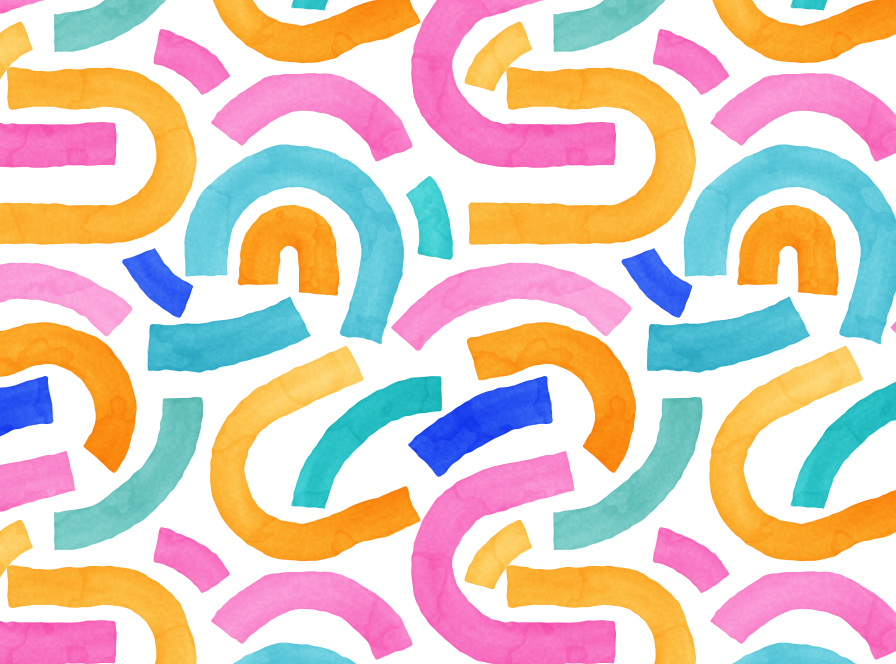
Reproduce this pattern procedurally as a Shadertoy shader.

```glsl
float hash(vec2 p) {
    vec3 q = fract(p.xyx * 0.1031);
    q += dot(q, q.yzx + 33.33);
    return fract((q.x + q.y) * q.z);
}

float noise(vec2 p) {
    vec2 i = floor(p), f = fract(p);
    f = f * f * (3.0 - 2.0 * f);
    return mix(mix(hash(i), hash(i + vec2(1, 0)), f.x),
               mix(hash(i + vec2(0, 1)), hash(i + 1.0), f.x), f.y);
}

float fbm(vec2 p) {
    float sum = 0.0, amp = 0.53;
    for (int i = 0; i < 4; i++) {
        sum += amp * noise(p);
        p = mat2(1.6, 1.2, -1.2, 1.6) * p + 17.3;
        amp *= 0.5;
    }
    return sum;
}

// Flat-ended arc with straight legs; returns distance, signed length along, offset across
vec3 archStroke(vec2 q, float radius, float halfArc, float halfWidth, vec2 legs) {
    float side = q.y < 0.0 ? -1.0 : 1.0;
    float leg = side < 0.0 ? legs.x : legs.y;
    q.y = abs(q.y);
    vec2 normal = vec2(cos(halfArc), sin(halfArc));
    float past = dot(q, vec2(-normal.y, normal.x));
    float along = past > 0.0 ? radius * halfArc + past : radius * atan(q.y, q.x);
    float across = (past > 0.0 ? dot(q, normal) : length(q)) - radius;
    vec2 box = vec2(along - radius * halfArc - leg, abs(across) - halfWidth) + 1.5;
    float d = length(max(box, 0.0)) + min(max(box.x, box.y), 0.0) - 1.5;
    return vec3(d, side * along, across);
}

// One watercolour stroke, repeated over the tile; tone is pigment strength at each end
void paint(inout vec3 col, vec2 p, vec2 apex, float degrees, float radius, float halfArc,
           float halfWidth, vec2 legs, vec3 pigment, vec2 tone) {
    vec2 tile = vec2(428, 427);
    vec2 local = mod(p - apex + 0.5 * tile, tile) - 0.5 * tile;
    float a = radians(degrees);
    vec2 dir = vec2(cos(a), sin(a));
    vec2 q = vec2(dot(local, dir) + radius, dot(local, vec2(-dir.y, dir.x)));
    vec3 s = archStroke(q, radius, halfArc, halfWidth, legs);
    if (s.x > 6.0) return;

    // Hand-drawn edge
    vec2 seeded = local + apex * 7.0 + 2000.0;
    float d = s.x + 4.0 * (noise(seeded * 0.035) - 0.5) + 1.3 * (noise(seeded * 0.17) - 0.5);

    // Washes, dried tide lines, darker rim and paper grain
    float reach = radius * halfArc + (s.y < 0.0 ? legs.x : legs.y);
    float wash = fbm(s.yz * vec2(0.014, 0.06) + apex + 50.0);
    float bloom = fbm(seeded * 0.019);
    float tide = smoothstep(0.5, 0.515, bloom) * smoothstep(0.6, 0.51, bloom);
    float strength = mix(tone.x, tone.y, smoothstep(-1.0, 1.0, s.y / reach));
    strength *= 0.62 + 0.7 * wash + 0.2 * tide + 0.16 * exp(min(d, 0.0) * 0.6)
              + 0.16 * (noise(seeded * 0.45) - 0.5);

    float coverage = clamp(0.5 - d * iResolution.x / 768.0, 0.0, 1.0);
    col = mix(col, pow(pigment, vec3(strength)), coverage);
}

void mainImage(out vec4 fragColor, in vec2 fragCoord) {
    // Canvas is 768 units wide, measured down from the top left
    vec2 p = vec2(fragCoord.x, iResolution.y - fragCoord.y) * 768.0 / iResolution.x;
    vec3 orange = vec3(0.98, 0.55, 0.07), pink = vec3(0.96, 0.33, 0.68);
    vec3 aqua = vec3(0.2, 0.68, 0.78), teal = vec3(0.1, 0.7, 0.72);
    vec3 sage = vec3(0.28, 0.68, 0.65), blue = vec3(0.13, 0.29, 0.94);
    vec2 none = vec2(0);
    vec3 col = vec3(1);

    // Hooks and arches with legs
    paint(col, p, vec2(151, 134), 0.0, 58.0, 1.57, 16.5, vec2(85, 118), orange, vec2(0.62, 0.56));
    paint(col, p, vec2(371, 66), 173.0, 66.0, 1.45, 18.0, vec2(90, 71), pink, vec2(0.74, 0.6));
    paint(col, p, vec2(261, 143), -83.0, 75.0, 1.71, 18.0, vec2(18, 56), aqua, vec2(0.52, 0.66));
    paint(col, p, vec2(249, 193), -88.0, 25.0, 1.57, 17.0, vec2(27, 33), orange, vec2(0.9, 0.86));
    paint(col, p, vec2(518, 323), -32.0, 60.0, 1.27, 18.0, vec2(48, 0), orange, vec2(0.84, 0.9));
    paint(col, p, vec2(201, 428), 156.0, 63.0, 1.54, 16.0, vec2(78, 81), orange, vec2(0.9, 0.35));

    // Open arcs
    paint(col, p, vec2(271, 80), -83.5, 82.0, 1.09, 17.0, none, pink, vec2(0.5, 0.64));
    paint(col, p, vec2(435, 242), -94.5, 124.0, 0.84, 15.5, none, pink, vec2(0.54, 0.42));
    paint(col, p, vec2(412, 360), -116.0, 190.0, 0.32, 19.0, none, blue, vec2(0.95, 0.82));
    paint(col, p, vec2(303, 365), -131.0, 114.0, 0.72, 15.0, none, teal, vec2(0.68, 0.85));
    paint(col, p, vec2(125, 421), 44.0, 112.0, 0.79, 17.0, none, sage, vec2(0.66, 0.58));
    paint(col, p, vec2(195, 293), 78.0, 250.0, 0.27, 20.0, none, aqua, vec2(0.8, 0.84));

    // Short dabs
    paint(col, p, vec2(164, 51), -56.0, 75.0, 0.42, 15.0, none, pink, vec2(0.68, 0.62));
    paint(col, p, vec2(371, 187), -14.0, 80.0, 0.4, 14.0, none, teal, vec2(0.55, 0.62));
    paint(col, p, vec2(136, 242), 135.0, 80.0, 0.37, 15.0, none, blue, vec2(0.85, 0.72));
    paint(col, p, vec2(426, 48), -138.0, 70.0, 0.44, 13.0, none, orange, vec2(0.5, 0.4));

    fragColor = vec4(col, 1);
}
```
